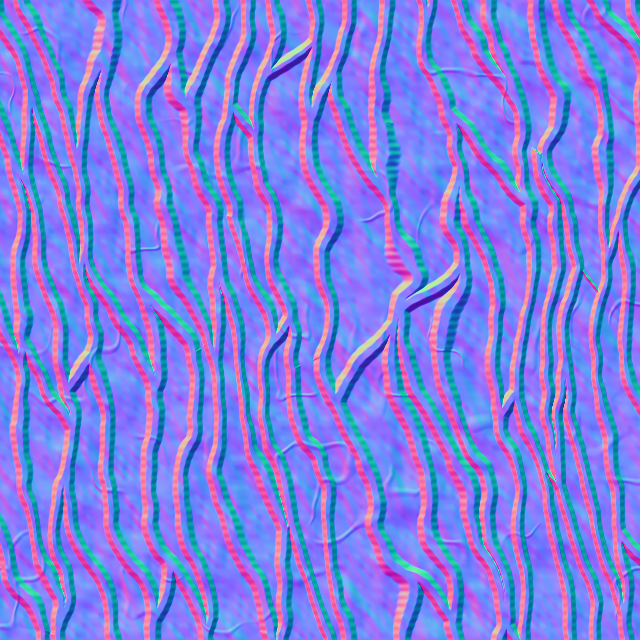
Reproduce this texture map procedurally as a WebGL 2 fragment shader.

```glsl
#version 300 es
precision highp float;
// Normal map of tree bark: tall leaning plates parted by narrow, steep grooves.
// The height comes from a stretched, warped Voronoi diagram plus fine relief;
// its slopes are coded as colour, with green pointing down the canvas.

uniform vec2 u_resolution;
out vec4 fragColor;

float hash(vec2 p) {
    return fract(sin(dot(p, vec2(127.1, 311.7))) * 43758.5453);
}

vec2 hash2(vec2 p) {
    return vec2(hash(p), hash(p + 57.3));
}

float noise(vec2 p) {
    vec2 i = floor(p), f = fract(p);
    f = f * f * f * (f * (f * 6.0 - 15.0) + 10.0);
    return mix(mix(hash(i), hash(i + vec2(1, 0)), f.x),
               mix(hash(i + vec2(0, 1)), hash(i + vec2(1, 1)), f.x), f.y);
}

// Sideways lean and wander of the grooves
float wander(vec2 p) {
    return 0.15 * p.y + 0.1 * p.x * p.x
         + 0.09 * noise(p * vec2(4.0, 5.0))
         + 0.034 * noise(p * vec2(9.0, 12.0) + 31.0)
         + 0.007 * noise(p * vec2(20.0, 34.0) + 12.0);
}

// Distance, in canvas units, to the closest groove between two plates
float grooveDistance(vec2 p) {
    const vec2 scale = vec2(14.0, 2.5);
    float shift = wander(p);
    float lean = (wander(p + vec2(0.0, 0.004)) - shift) / 0.004;
    vec2 q = vec2(p.x + shift, p.y) * scale + 4.0;
    vec2 cell = floor(q), f = fract(q);

    // Site of the plate this point lies on
    vec2 nearest = vec2(8.0);
    for (int y = -1; y <= 1; y++)
    for (int x = -1; x <= 1; x++) {
        vec2 o = vec2(x, y);
        vec2 r = o + hash2(cell + o) - f;
        if (dot(r, r) < dot(nearest, nearest)) nearest = r;
    }

    // Borders with the other plates; level ones close up
    float d = 1.0;
    for (int y = -2; y <= 2; y++)
    for (int x = -2; x <= 2; x++) {
        vec2 o = vec2(x, y);
        vec2 r = o + hash2(cell + o) - f;
        vec2 across = r - nearest;
        if (dot(across, across) < 1e-5) continue;
        vec2 grad = across * scale;
        float closed = 1.0 - smoothstep(0.4, 0.7, abs(normalize(grad).x));
        grad.y += lean * grad.x;
        d = min(d, 0.5 * dot(r + nearest, across) / length(grad) + 0.02 * closed);
    }
    return d;
}

float height(vec2 p) {
    // Plates with steep, slightly beaded walls
    float d = grooveDistance(p) + 0.0003 * sin(p.y * 520.0);
    float plate = smoothstep(0.0048, 0.014, d);

    // Soft swells, fibres and grain that lean like the grooves
    vec2 s = vec2(p.x + 0.45 * p.y, p.y);
    float relief = 0.0095 * noise(s * vec2(28.0, 18.0))
                 + 0.0055 * noise(s * vec2(62.0, 28.0) + 9.0)
                 + 0.0022 * noise(s * vec2(120.0, 65.0) + 40.0);

    // Faint curved cracks, here and there
    vec2 c = p + 0.02 * noise(p * 30.0);
    float bend = abs(noise(c * vec2(17.0, 14.0) + 70.0) - 0.5);
    float crack = (1.0 - smoothstep(0.0, 0.08, bend))
                * smoothstep(0.35, 0.6, noise(p * 13.0 + 20.0));
    return 0.029 * plate + relief - 0.002 * crack;
}

void main() {
    vec2 p = gl_FragCoord.xy / u_resolution.y;

    // Central differences, wide enough to soften the edges
    vec2 e = vec2(0.0016, 0.0);
    vec2 slope = vec2(height(p + e.xy) - height(p - e.xy),
                      height(p + e.yx) - height(p - e.yx)) / (2.0 * e.x);

    vec3 normal = normalize(vec3(-slope.x, slope.y, 1.0));
    fragColor = vec4(0.5 + 0.5 * normal, 1.0);
}
```
